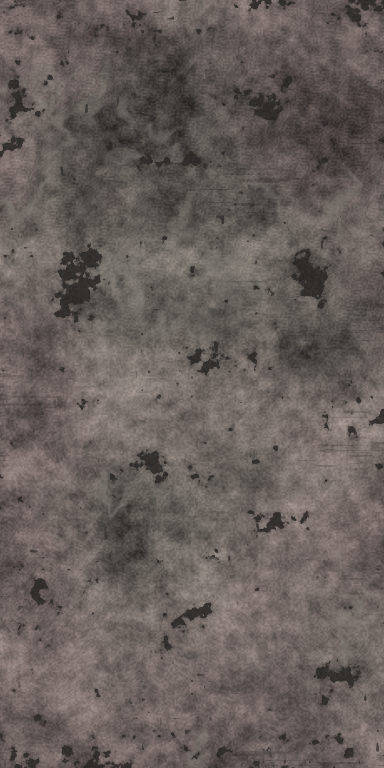
Give the GLSL for this texture, as a Shadertoy shader.

```glsl
float hash(vec2 p) {
    return fract(sin(dot(p, vec2(127.1, 311.7))) * 43758.5);
}

float noise(vec2 p) {
    vec2 cell = floor(p), f = fract(p);
    f = f * f * (3.0 - 2.0 * f);
    float low = mix(hash(cell), hash(cell + vec2(1, 0)), f.x);
    float high = mix(hash(cell + vec2(0, 1)), hash(cell + vec2(1, 1)), f.x);
    return mix(low, high, f.y);
}

mat2 rotation(float angle) {
    float c = cos(angle), s = sin(angle);
    return mat2(c, s, -s, c);
}

float fbm(vec2 p) {
    float sum = 0.0, amplitude = 0.533;
    for (int i = 0; i < 4; i++) {
        sum += amplitude * noise(p);
        p = rotation(0.6) * p * 2.03 + 17.3;
        amplitude *= 0.5;
    }
    return sum;
}

// Soft elliptical stain: 1 in the core, 0 outside
float stain(vec2 p, vec2 centre, vec2 size) {
    return smoothstep(1.15, 0.25, length((p - centre) / size));
}

// Zones where the dark coating clings, one per jittered row
float coatingZones(vec2 p) {
    const int ZONES = 14;
    float cover = 0.0;
    for (int i = 0; i < ZONES; i++) {
        float id = float(i);
        vec2 centre = vec2(fract(id * 0.618 + 0.26),
                           2.0 * (id + hash(vec2(id, 3.0))) / float(ZONES));
        float radius = mix(0.05, 0.13, hash(vec2(id, 7.0)));
        float angle = mix(-0.4, 1.4, hash(vec2(id, 11.0)));
        float strength = mix(0.5, 1.0, hash(vec2(id, 19.0)));
        vec2 q = rotation(-angle) * (p - centre);
        cover = max(cover, strength * stain(q, vec2(0.0), radius * vec2(1.3, 0.75)));
    }
    return cover;
}

// Thin broken horizontal scratches inside scattered bands
float scratches(vec2 p) {
    float lines = smoothstep(0.68, 0.85, noise(p * vec2(14.0, 150.0)));
    return lines * smoothstep(0.58, 0.72, fbm(p * vec2(3.0, 6.0) + 41.0));
}

void mainImage(out vec4 fragColor, in vec2 fragCoord) {
    const vec3 MAUVE = vec3(1.09, 0.975, 0.95);
    const vec3 OLIVE = vec3(1.04, 1.01, 0.94);
    const vec3 COATING = vec3(0.175, 0.162, 0.152);
    const vec3 CHALK = vec3(0.53, 0.51, 0.48);

    vec2 p = fragCoord / iResolution.x;
    vec2 warp = vec2(fbm(p * 6.0), fbm(p * 6.0 + 31.0)) - 0.5;
    vec2 q = p + 0.25 * warp;

    // Broad damp areas
    float damp = stain(q, vec2(0.39, 1.62), vec2(0.36, 0.34));
    damp = max(damp, 0.65 * stain(q, vec2(0.83, 1.75), vec2(0.2, 0.26)));
    damp = max(damp, 0.6 * stain(q, vec2(0.48, 0.55), vec2(0.3, 0.24)));
    damp = max(damp, 0.55 * stain(q, vec2(0.85, 1.15), vec2(0.25, 0.2)));
    damp = max(damp, 0.6 * stain(q, vec2(0.42, 1.2), vec2(0.28, 0.14)));

    // Mottled concrete with fine grain
    float tone = 0.397 - 0.105 * damp;
    tone += 0.24 * (fbm(p * 2.5 + 5.0) - 0.5);
    tone += 0.27 * (fbm(p * 9.0 + 13.0) - 0.5);
    tone += 0.22 * (fbm(p * 38.0) - 0.5);
    tone += 0.10 * (noise(p * 230.0) - 0.5);

    // Olive in the middle and in damp areas, mauve elsewhere
    float middle = stain(q, vec2(0.48, 1.2), vec2(0.5, 0.95));
    float olive = 0.75 * middle + 0.25 * damp + 1.2 * (fbm(p * 3.0 + 23.0) - 0.5);
    vec3 color = tone * mix(MAUVE, OLIVE, clamp(olive, 0.0, 1.0));

    // Chalky blooms and pale specks
    float ridge = 1.0 - abs(2.0 * fbm(q * 5.0 + 53.0) - 1.0);
    float bloom = smoothstep(0.86, 1.0, ridge) * smoothstep(0.57, 0.72, fbm(p * 4.0 + 67.0));
    float speck = smoothstep(0.93, 0.97, noise(p * 75.0 + 9.0)) * smoothstep(0.6, 0.7, noise(p * 11.0));
    color = mix(color, CHALK, 0.45 * bloom + 0.4 * speck);

    // Ragged dark flakes, denser in zones and near the top and bottom
    float border = smoothstep(0.16, 0.0, min(p.y, 2.0 - p.y));
    float cover = max(coatingZones(p + 0.12 * warp), 0.4 * border);
    float flakeField = 0.6 * fbm(p * 24.0 + 71.0) + 0.4 * fbm(p * 60.0) + 0.28 * cover;
    float flakes = smoothstep(0.70, 0.75, flakeField);
    float pits = smoothstep(0.92, 0.97, noise(p * 62.0 + 3.0)) * smoothstep(0.5, 0.75, noise(p * 5.0 + 8.0));
    float halo = smoothstep(0.58, 0.74, flakeField);
    color *= 1.0 - 0.13 * halo - 0.16 * scratches(p);
    vec3 coating = COATING * (0.85 + 0.3 * noise(p * 190.0));
    color = mix(color, coating, 0.88 * max(flakes, 0.8 * pits));

    fragColor = vec4(color, 1.0);
}
```
